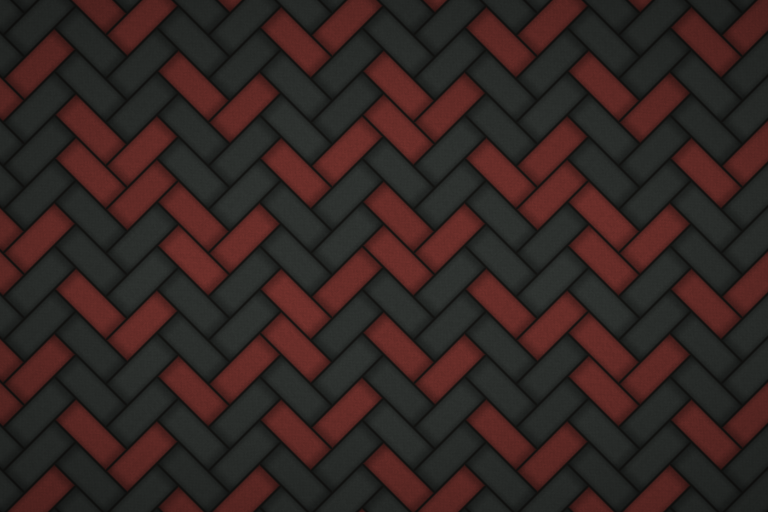
Write a Shadertoy shader that draws this pattern.

```glsl
// Diagonal herringbone of charcoal and brick-red fabric strips.
// Each strip is a box distance on a slanted lattice, with edge shading, thin
// dark seams, a fine layered-sine weave and a soft vignette.

const float STRIP_WIDTH = 0.0602;          // in canvas heights
const float STRIP_LENGTH = 2.353;          // in strip widths
const vec2  LATTICE_ORIGIN = vec2(0.707, 0.6055);
const vec3  RED = vec3(0.405, 0.175, 0.158);
const vec3  CHARCOAL = vec3(0.174, 0.187, 0.178);
const vec3  SEAM = vec3(0.070, 0.068, 0.062);

struct Strip {
    float dist;   // signed distance, negative inside
    vec2 local;   // x along the length, y across
    ivec2 cell;   // column and row, counted rightward and downward
    bool rising;  // leans up to the right
};

float hash(vec2 p) {
    return fract(sin(dot(p, vec2(127.1, 311.7))) * 4375.85);
}

float boxDistance(vec2 p, vec2 halfSize) {
    vec2 d = abs(p) - halfSize;
    return length(max(d, 0.0)) + min(max(d.x, d.y), 0.0);
}

// Modulo that stays positive for n dividing 60
int wrap(int a, int n) {
    return (a + 60) % n;
}

// Keep whichever strip lies deeper around the point
void keepNearest(inout Strip best, vec2 local, ivec2 cell, bool rising) {
    float d = boxDistance(local, vec2(STRIP_LENGTH, 1.0) * 0.5);
    if (d < best.dist) best = Strip(d, local, cell, rising);
}

Strip findStrip(vec2 q) {
    Strip best = Strip(1e5, vec2(0.0), ivec2(0), false);
    int col0 = int(floor((q.x + q.y) * 0.5 / STRIP_LENGTH));
    int row0 = int(floor((q.x - q.y) * 0.5));
    for (int i = -1; i <= 0; i++) {
        for (int j = -1; j <= 1; j++) {
            ivec2 cell = ivec2(col0 + i, row0 + j);
            vec2 p = q - float(cell.x) * vec2(STRIP_LENGTH)
                       - float(cell.y) * vec2(1.0, -1.0);
            vec2 falling = p - vec2(STRIP_LENGTH, 1.0) * 0.5;
            vec2 rising = p - vec2(STRIP_LENGTH - 0.5, 1.0 + STRIP_LENGTH * 0.5);
            keepNearest(best, falling, cell, false);
            keepNearest(best, rising.yx, cell, true);
        }
    }
    return best;
}

// Every third strip is red; some columns slip by one row or gain accents
bool isRed(ivec2 cell, bool rising) {
    int col = cell.x, row = cell.y;
    bool oddCol = wrap(col, 2) == 1;
    int phase = oddCol ? 2 : (rising ? 1 : 0);
    bool accent = false;
    if (rising) {
        if (wrap(col, 4) == 1 && row >= 0) phase++;
        if (col == -4 && row < 0) phase--;
    } else {
        if (!oddCol && col != 0 && row > 0) phase++;
        if (col == -3 && row < -1) phase--;
        accent = (col == 0 && abs(row) < 3 && wrap(row, 3) == 1)
              || (row == 3 && wrap(col, 3) == 2);
    }
    return accent || wrap(row - phase, 3) == 0;
}

// Fine cloth: crossed threads plus small random flecks
float weave(vec2 p) {
    float threads = sin(p.x * 41.0 + sin(p.y * 7.0)) * sin(p.y * 43.0);
    float slubs = sin(p.x * 13.0 + 2.0 * sin(p.y * 19.0));
    float fleck = hash(floor(p * 18.0)) - 0.5;
    return 0.022 * threads + 0.008 * slubs + 0.06 * fleck;
}

// Darkening toward the long edges and where the ends tuck under
float edgeShade(vec2 local) {
    vec2 inset = vec2(STRIP_LENGTH, 1.0) * 0.5 - abs(local);
    float sides = mix(0.78, 1.0, smoothstep(0.0, 0.24, inset.y));
    float ends = mix(0.68, 1.0, smoothstep(0.0, 0.42, inset.x));
    return sides * ends;
}

float vignette(vec2 centered) {
    return 1.03 - 0.36 * smoothstep(0.15, 1.0, length(centered * vec2(1.1, 1.2)));
}

void mainImage(out vec4 fragColor, in vec2 fragCoord) {
    vec2 uv = fragCoord / iResolution.y;
    vec2 p = (uv - LATTICE_ORIGIN) / STRIP_WIDTH;
    vec2 q = vec2(p.x - p.y, p.x + p.y) * 0.70711;
    float pixel = 1.0 / (iResolution.y * STRIP_WIDTH);

    Strip strip = findStrip(q);
    vec3 color = isRed(strip.cell, strip.rising) ? RED : CHARCOAL;

    // Cloth tone, grain and shading
    float tone = hash(vec2(strip.cell) + (strip.rising ? 17.3 : 0.0));
    color *= 0.97 + 0.06 * tone;
    color *= (1.0 + weave(q)) * edgeShade(strip.local);

    // Soft seam between strips
    float cover = smoothstep(0.015 - pixel * 0.5, 0.055 + pixel * 0.5, -strip.dist);
    color = mix(SEAM, color, cover);

    color *= vignette(fragCoord / iResolution.xy - 0.5);
    fragColor = vec4(color, 1.0);
}
```
